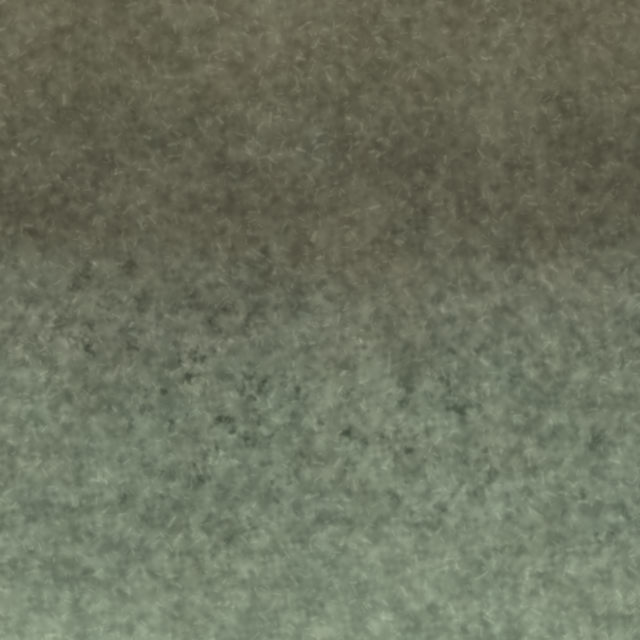
Reproduce this texture procedurally as a WebGL 2 fragment shader.

```glsl
#version 300 es
precision highp float;

uniform vec2 u_resolution;
out vec4 outColor;

float hash(vec2 p) {
  return fract(sin(dot(p, vec2(127.1, 311.7))) * 43758.545);
}

float valueNoise(vec2 p) {
  vec2 cell = floor(p);
  vec2 f = fract(p);
  f = f * f * (3.0 - 2.0 * f);
  float low = mix(hash(cell), hash(cell + vec2(1.0, 0.0)), f.x);
  float high = mix(hash(cell + vec2(0.0, 1.0)), hash(cell + 1.0), f.x);
  return mix(low, high, f.y);
}

// Layered noise, centred on zero
float fbm(vec2 p, int octaves, float gain) {
  const mat2 turn = mat2(1.6, 1.2, -1.2, 1.6);
  float sum = 0.0;
  float weight = 1.0;
  float total = 0.0;
  for (int i = 0; i < octaves; i++) {
    sum += weight * (valueNoise(p) - 0.5);
    total += weight;
    weight *= gain;
    p = turn * p + 17.3;
  }
  return sum / total;
}

float segmentDistance(vec2 p, vec2 halfSpan) {
  float t = clamp(dot(p, halfSpan) / dot(halfSpan, halfSpan), -1.0, 1.0);
  return length(p - halfSpan * t);
}

// Short soft strokes scattered one per cell in random directions
float fibres(vec2 uv, float density, float seed) {
  vec2 p = uv * density;
  vec2 home = floor(p);
  float cover = 0.0;
  for (int y = -1; y <= 1; y++) {
    for (int x = -1; x <= 1; x++) {
      vec2 cell = home + vec2(x, y);
      vec2 id = cell + seed;
      vec2 centre = cell + vec2(hash(id), hash(id + 31.7));
      float angle = 6.2832 * hash(id + 57.1);
      float halfLength = mix(0.08, 0.45, hash(id + 83.9));
      float strength = pow(hash(id + 11.3), 2.5);
      float d = segmentDistance(p - centre, halfLength * vec2(cos(angle), sin(angle)));
      cover = max(cover, strength * (1.0 - smoothstep(0.0, 0.26, d)));
    }
  }
  return cover;
}

// Brown upper ground fading into pale green below
vec3 groundColor(float height) {
  vec3 paleGreen = vec3(0.528, 0.582, 0.494);
  vec3 green = vec3(0.472, 0.513, 0.434);
  vec3 olive = vec3(0.442, 0.462, 0.390);
  vec3 darkBrown = vec3(0.390, 0.386, 0.318);
  vec3 brown = vec3(0.424, 0.418, 0.337);
  vec3 color = mix(paleGreen, green, smoothstep(-0.05, 0.30, height));
  color = mix(color, olive, smoothstep(0.34, 0.55, height));
  color = mix(color, darkBrown, smoothstep(0.50, 0.68, height));
  return mix(color, brown, smoothstep(0.72, 1.0, height));
}

void main() {
  vec2 uv = gl_FragCoord.xy / u_resolution;

  // Uneven, slightly tilted bands
  float drift = fbm(uv * 3.5 + 4.0, 3, 0.5);
  float height = uv.y - 0.07 * (uv.x - 0.5) + 0.14 * drift;
  float lower = 1.0 - smoothstep(0.45, 0.70, height);
  vec3 color = groundColor(height);

  // Broad stains and fine grain
  float stain = fbm(uv * 9.0 + 21.0, 3, 0.6);
  float grain = fbm(uv * 58.0 + 7.0, 2, 0.95);
  float tone = 0.085 * stain + mix(0.14, 0.20, lower) * grain;

  // Pale fibres
  float strokes = fibres(uv, 56.0, 3.0) + 0.8 * fibres(uv + 0.37, 84.0, 91.0);
  tone += 0.068 * strokes - 0.018;

  // Clustered dark flecks, mostly in the lower part
  float cluster = smoothstep(-0.10, 0.25, fbm(uv * 6.0 + 53.0, 3, 0.6));
  float fleck = smoothstep(0.02, 0.34, fbm(uv * 44.0 + 67.0, 3, 0.75));
  float zone = mix(0.25, 1.0, lower) * smoothstep(-0.05, 0.25, uv.y);
  tone -= 0.13 * fleck * zone * mix(0.35, 1.0, cluster);

  // Slight warm and cool variation
  float warmth = fbm(uv * 14.0 + 39.0, 3, 0.6);
  color += tone * vec3(0.98, 1.0, 0.92);
  color += 0.016 * warmth * vec3(1.0, -0.2, -0.5);

  outColor = vec4(clamp(color, 0.0, 1.0), 1.0);
}
```
